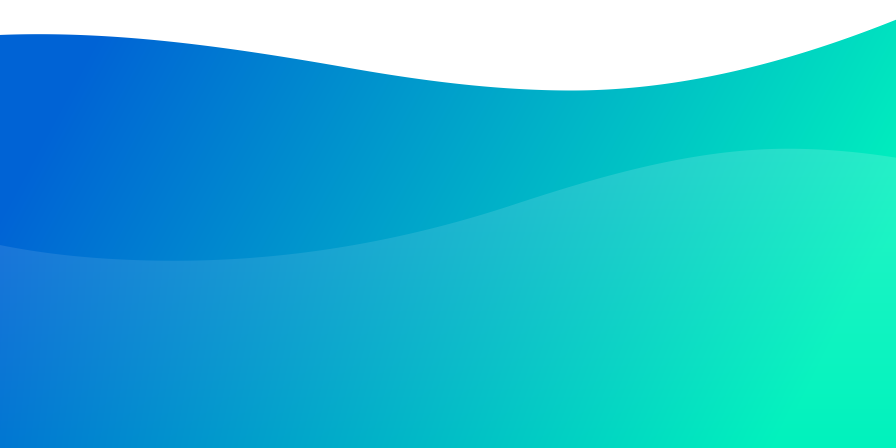
Give the GLSL for this background, as a Shadertoy shader.

```glsl
// Two smooth waves under a white sky, filled with a diagonal blue to mint gradient.

#define SKY_COLOR vec3(1.0)
#define BLUE vec3(0.0, 0.39, 0.835)
#define MINT vec3(0.0, 0.95, 0.74)
#define GRADIENT_SLOPE vec2(0.5, -0.27)
#define VEIL_STRENGTH 0.224

// Each knot holds position, height and slope, in canvas heights
const vec3 UPPER_WAVE[4] = vec3[4](
    vec3(0.0, 0.922, 0.04), vec3(0.781, 0.848, -0.175),
    vec3(1.276, 0.798, 0.0), vec3(2.0, 0.956, 0.40));

const vec3 LOWER_WAVE[5] = vec3[5](
    vec3(0.0, 0.453, -0.20), vec3(0.391, 0.418, 0.0),
    vec3(1.146, 0.543, 0.33), vec3(1.758, 0.668, 0.0),
    vec3(2.0, 0.648, -0.16));

// Cubic Hermite curve between two knots
float hermite(vec3 a, vec3 b, float x) {
    float span = b.x - a.x;
    float t = (x - a.x) / span;
    float s = 1.0 - t;
    return s * s * ((1.0 + 2.0 * t) * a.y + t * span * a.z)
         + t * t * ((3.0 - 2.0 * t) * b.y - s * span * b.z);
}

float upperWave(float x) {
    int i = 0;
    while (i < 2 && x > UPPER_WAVE[i + 1].x) i++;
    return hermite(UPPER_WAVE[i], UPPER_WAVE[i + 1], x);
}

float lowerWave(float x) {
    int i = 0;
    while (i < 3 && x > LOWER_WAVE[i + 1].x) i++;
    return hermite(LOWER_WAVE[i], LOWER_WAVE[i + 1], x);
}

// Coverage below a wave, softened over about one pixel
float below(float waveHeight, float y) {
    return clamp((waveHeight - y) * iResolution.y + 0.5, 0.0, 1.0);
}

void mainImage(out vec4 fragColor, in vec2 fragCoord) {
    vec2 p = fragCoord / iResolution.xy * vec2(2.0, 1.0);

    // Diagonal gradient through the canvas centre
    float blend = 0.5 + dot(p - vec2(1.0, 0.5), GRADIENT_SLOPE);
    vec3 color = mix(BLUE, MINT, clamp(blend, 0.0, 1.0));

    // White veil on the lower wave, fading toward the bottom
    float veil = VEIL_STRENGTH * p.y * below(lowerWave(p.x), p.y);
    color = mix(color, vec3(1.0), veil);

    // Sky above the upper wave
    color = mix(SKY_COLOR, color, below(upperWave(p.x), p.y));

    fragColor = vec4(color, 1.0);
}
```
